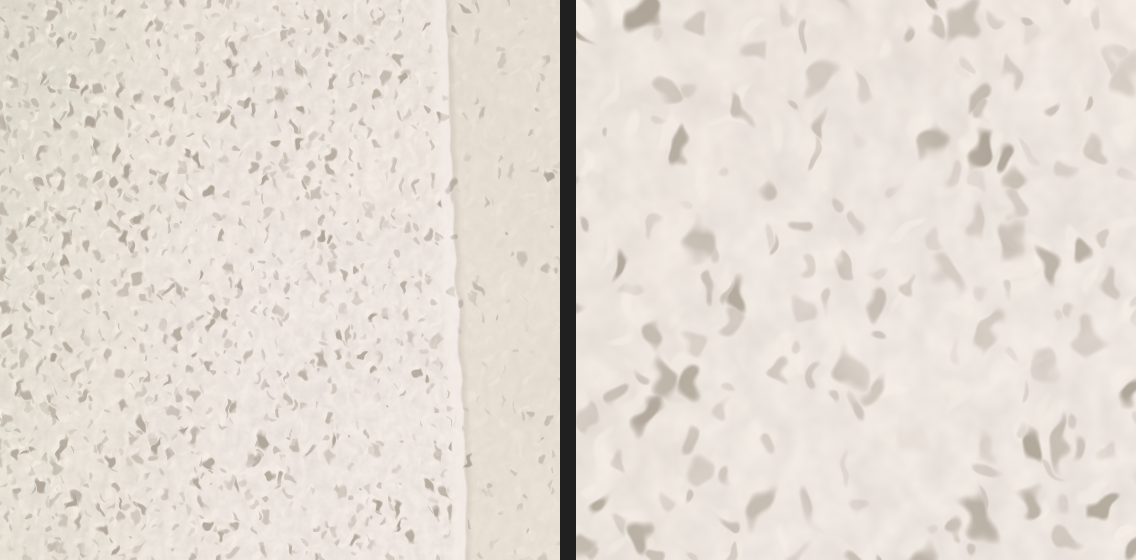
Left: the whole. Right: its middle third, enlarged.
A WebGL 2 fragment shader for this texture:

```glsl
#version 300 es
precision highp float;
// Pale pitted stone: two slabs meet at a slanted, nearly vertical seam.
// Scattered warped ellipses make the grey pits and pale chips, gradient noise
// adds soft mottling, and a shifted pit mask gives each pit a bright rim.

uniform vec2 u_resolution;
out vec4 fragColor;

// Integer hash of a cell, giving two values in 0..1
vec2 hash2(vec2 cell, float seed) {
    uvec3 v = uvec3(ivec3(vec3(cell, seed)) + 4096);
    v = v * 1664525u + 1013904223u;
    v.x += v.y * v.z; v.y += v.z * v.x; v.z += v.x * v.y;
    v ^= v >> 16u;
    v.x += v.y * v.z; v.y += v.z * v.x;
    return vec2(v.xy >> 8u) / 16777216.0;
}

float cornerSlope(vec2 cell, vec2 toPoint, float seed) {
    float angle = 6.28318 * hash2(cell, seed).x;
    return dot(vec2(cos(angle), sin(angle)), toPoint);
}

float gradientNoise(vec2 p, float seed) {
    vec2 i = floor(p), f = p - i;
    vec2 u = f * f * f * (f * (f * 6.0 - 15.0) + 10.0);
    vec2 e = vec2(1.0, 0.0);
    float low = mix(cornerSlope(i, f, seed), cornerSlope(i + e, f - e, seed), u.x);
    float high = mix(cornerSlope(i + e.yx, f - e.yx, seed),
                     cornerSlope(i + 1.0, f - 1.0, seed), u.x);
    return mix(low, high, u.y);
}

vec2 warp(vec2 p, float frequency, float amount) {
    return p + amount * vec2(gradientNoise(p * frequency, 1.0),
                             gradientNoise(p * frequency, 2.0));
}

// Strongest of the tilted ellipses near p; one may appear in each cell
float scatter(vec2 p, vec2 grid, vec2 radius, float tilt, float density, float seed) {
    vec2 home = floor(p * grid);
    float mask = 0.0;
    for (int y = -1; y <= 1; y++)
    for (int x = -1; x <= 1; x++) {
        vec2 cell = home + vec2(x, y);
        vec2 place = hash2(cell, seed);
        vec2 look = hash2(cell, seed + 1.0);
        vec2 size = radius * mix(vec2(0.6), vec2(1.3), hash2(cell, seed + 2.0));
        vec2 chance = hash2(cell, seed + 3.0);
        float angle = tilt + (look.x - 0.5) * 1.5;
        float c = cos(angle), s = sin(angle);
        vec2 q = mat2(c, -s, s, c) * (p - (cell + place) / grid);
        float body = 1.0 - smoothstep(0.55, 1.25, length(q / size));
        float present = smoothstep(0.0, 0.12, density - chance.x);
        mask = max(mask, body * present * mix(0.35, 1.0, look.y));
    }
    return mask;
}

float pits(vec2 p, float density) {
    vec2 q = warp(p, 62.0, 0.011);
    float large = scatter(q, vec2(29.0, 25.0), vec2(0.0062, 0.0125), -0.08, density, 10.0);
    float small = scatter(q, vec2(46.0, 40.0), vec2(0.0042, 0.0068), 0.2, density * 0.9, 20.0);
    return max(large, small * 0.6);
}

// Broad tone of both slabs, shaded towards the upper left
vec3 slabColor(vec2 p, float rightSlab) {
    vec3 tone = mix(vec3(0.902, 0.880, 0.838), vec3(0.928, 0.899, 0.874),
                    smoothstep(0.0, 0.5, p.x));
    tone -= 0.028 * (1.0 - smoothstep(0.0, 0.3, p.x)) * smoothstep(0.2, 1.0, p.y);
    tone -= vec3(0.012, 0.010, 0.018) * smoothstep(0.45, 1.0, p.y);
    tone = mix(tone, vec3(0.908, 0.874, 0.832) - 0.012 * p.y, rightSlab);
    return tone + 0.016 * gradientNoise(p * 5.0, 40.0);
}

void main() {
    vec2 p = gl_FragCoord.xy / u_resolution;

    // Signed distance across the seam, positive on the right slab
    float seamX = mix(0.835, 0.796, p.y) + 0.006 * gradientNoise(vec2(p.y * 24.0, 0.5), 50.0)
                + 0.006 * gradientNoise(vec2(p.y * 6.0, 0.5), 51.0);
    float across = p.x - seamX;
    float rightSlab = smoothstep(-0.003, 0.003, across);
    float ridge = smoothstep(-0.034, -0.012, across) * (1.0 - rightSlab);
    float crease = smoothstep(-0.001, 0.003, across) * (1.0 - smoothstep(0.003, 0.016, across));

    // Pits thin out to the right and almost vanish on the ridge
    float density = mix(0.78, 0.52, smoothstep(0.0, 0.6, p.x));
    density += 0.4 * gradientNoise(p * 6.0, 60.0);
    density = mix(density, 0.22, rightSlab) * (1.0 - 0.75 * ridge);
    float pit = pits(p, density);
    float rim = max(pits(p + vec2(0.006, -0.008), density) - pit, 0.0);

    // Chips and mottling between the pits
    float relief = mix(1.0, 0.5, rightSlab);
    float chip = scatter(warp(p, 50.0, 0.012), vec2(34.0, 30.0), vec2(0.0050, 0.0115),
                         -0.5, 0.62, 30.0);
    float mottle = gradientNoise(warp(p, 30.0, 0.015) * vec2(58.0, 42.0), 70.0);
    float grain = gradientNoise(p * 130.0, 71.0);

    vec3 color = slabColor(p, rightSlab);
    color += relief * (0.040 * mottle + 0.016 * grain);
    color = mix(color, vec3(0.962, 0.938, 0.905), relief * clamp(0.65 * chip + 0.6 * rim, 0.0, 0.85));
    color = mix(color, vec3(0.955, 0.928, 0.912), 0.65 * ridge);
    color -= vec3(0.050, 0.052, 0.050) * crease;
    color = mix(color, vec3(0.635, 0.595, 0.540), 0.82 * pit);
    fragColor = vec4(color, 1.0);
}
```
